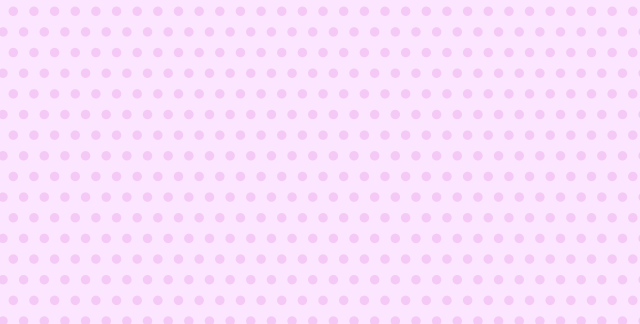
Write a Shadertoy shader that draws this pattern.

```glsl
// Staggered polka dots: soft orchid discs on a pale pink ground.
// Every other row shifts by half a pitch; each pixel finds its cell
// with floor and fract, then blends by its distance to the disc edge.

#define ROWS_PER_HEIGHT 15.69
#define DOT_RADIUS 0.229
#define FIRST_DOT vec2(0.644, 0.545)
#define ROW_SHIFT 0.5
#define GROUND_COLOR vec3(0.99, 0.90, 1.00)
#define DOT_COLOR vec3(0.96, 0.79, 0.96)

// Signed distance to the nearest disc, in units of the dot pitch
float dotDistance(vec2 grid) {
    float row = floor(grid.y + 0.5);
    grid.x += ROW_SHIFT * mod(row, 2.0);
    vec2 local = fract(grid + 0.5) - 0.5;
    return length(local) - DOT_RADIUS;
}

void mainImage(out vec4 fragColor, in vec2 fragCoord) {
    // Grid measured from the top left, with a dot at each whole number
    float pitchPerPixel = ROWS_PER_HEIGHT / iResolution.y;
    vec2 fromTop = vec2(fragCoord.x, iResolution.y - fragCoord.y);
    vec2 grid = fromTop * pitchPerPixel - FIRST_DOT;

    // Edge blend about one pixel wide
    float coverage = clamp(0.5 - dotDistance(grid) / pitchPerPixel, 0.0, 1.0);
    fragColor = vec4(mix(GROUND_COLOR, DOT_COLOR, coverage), 1.0);
}
```
